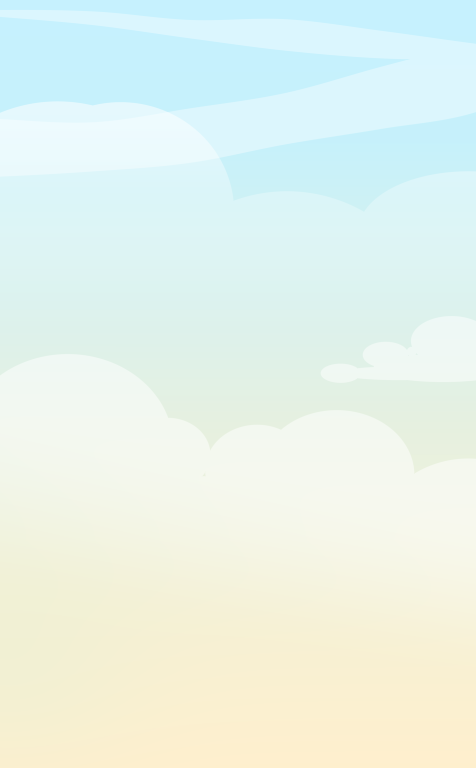
A WebGL 1 fragment shader for this background:

```glsl
precision highp float;
// Pastel sky: blue-to-cream gradient, wispy ribbons and layered translucent clouds.

uniform vec2 u_resolution;

// Scene space: 100 units tall, WIDTH units wide, y pointing down.
const float WIDTH = 62.2;

// Antialiased coverage of a signed distance (negative is inside).
float cover(float d, float pixel) {
  return 1.0 - smoothstep(-0.7 * pixel, 0.7 * pixel, d);
}

float ellipse(vec2 p, vec2 center, vec2 radius) {
  vec2 q = (p - center) / radius;
  float k = length(q);
  return k * (k - 1.0) / max(length(q / radius), 0.0001);
}

// Catmull-Rom weight of a knot at distance t.
float knotWeight(float t) {
  t = abs(t);
  if (t < 1.0) return 1.0 + t * t * (1.5 * t - 2.5);
  if (t < 2.0) return 2.0 + t * (-4.0 + t * (2.5 - 0.5 * t));
  return 0.0;
}

// Smooth curve through eight even knots; the outer two lie off the canvas.
float curve(float x, vec4 left, vec4 right) {
  float s = x / WIDTH * 5.0 + 1.0;
  float y = 0.0;
  for (int i = 0; i < 4; i++) {
    y += left[i] * knotWeight(s - float(i));
    y += right[i] * knotWeight(s - float(i) - 4.0);
  }
  return y;
}

vec3 skyColor(vec2 p) {
  float y = p.y;
  vec3 c = vec3(0.775, 0.945, 0.996);
  c = mix(c, vec3(0.776, 0.943, 0.985), smoothstep(0.0, 18.0, y));
  c = mix(c, vec3(0.808, 0.945, 0.957), clamp((y - 18.0) / 9.3, 0.0, 1.0));
  c = mix(c, vec3(0.870, 0.945, 0.917), clamp((y - 27.3) / 17.0, 0.0, 1.0));
  c = mix(c, vec3(0.903, 0.942, 0.876), clamp((y - 44.3) / 11.7, 0.0, 1.0));
  c = mix(c, vec3(0.942, 0.947, 0.860), clamp((y - 56.0) / 14.3, 0.0, 1.0));
  c = mix(c, vec3(0.968, 0.943, 0.828), clamp((y - 70.3) / 13.0, 0.0, 1.0));
  c = mix(c, vec3(0.998, 0.937, 0.805), clamp((y - 83.3) / 16.7, 0.0, 1.0));
  // Soft green haze at the lower left
  vec2 haze = (p - vec2(1.0, 86.0)) / vec2(17.0, 14.0);
  return mix(c, vec3(0.930, 0.942, 0.830), 0.6 * exp(-dot(haze, haze)));
}

// Two ribbons that join at the right: one band with a tapering gap.
float ribbons(vec2 p, float pixel) {
  float top = curve(p.x, vec4(1.6, 1.3, 1.5, 2.6), vec4(2.5, 4.0, 5.7, 7.2));
  float gapTop = curve(p.x, vec4(1.3, 2.2, 3.3, 5.0), vec4(6.6, 7.6, 7.8, 7.8));
  float gapEnd = curve(p.x, vec4(14.6, 15.5, 15.9, 14.1), vec4(12.1, 8.7, 5.5, 2.6));
  float bottom = curve(p.x, vec4(23.4, 23.0, 22.3, 21.2), vec4(18.8, 16.8, 14.6, 9.1));
  float band = max(top - p.y, p.y - bottom);
  float gap = max(gapTop - p.y, p.y - gapEnd);
  return cover(max(band, -gap), pixel);
}

float backClouds(vec2 p) {
  float d = 27.7 - p.y;
  d = min(d, ellipse(p, vec2(7.55, 33.1), vec2(19.9)));
  d = min(d, ellipse(p, vec2(15.75, 27.6), vec2(14.85, 14.3)));
  d = min(d, ellipse(p, vec2(37.5, 45.2), vec2(20.3)));
  return min(d, ellipse(p, vec2(61.2, 30.1), vec2(14.4, 7.8)));
}

float smallCloud(vec2 p) {
  float d = ellipse(p, vec2(59.0, 44.4), vec2(5.3, 3.25));
  d = min(d, ellipse(p, vec2(50.4, 46.2), vec2(3.0, 1.7)));
  d = min(d, ellipse(p, vec2(44.5, 48.6), vec2(2.6, 1.25)));
  d = min(d, ellipse(p, vec2(57.9, 47.9), vec2(9.1, 1.85)));
  d = min(d, ellipse(p, vec2(52.1, 48.6), vec2(7.8, 0.9)));
  return min(d, ellipse(p, vec2(53.8, 45.8), vec2(0.65)));
}

float frontClouds(vec2 p) {
  float d = 62.0 - p.y;
  d = min(d, ellipse(p, vec2(8.85, 58.1), vec2(13.8, 12.0)));
  d = min(d, ellipse(p, vec2(21.9, 59.2), vec2(5.6, 4.8)));
  d = min(d, ellipse(p, vec2(33.6, 61.2), vec2(6.8, 5.9)));
  d = min(d, ellipse(p, vec2(44.0, 61.85), vec2(10.15, 8.45)));
  return min(d, ellipse(p, vec2(61.2, 73.4), vec2(13.7)));
}

void main() {
  vec2 uv = gl_FragCoord.xy / u_resolution;
  vec2 p = vec2(uv.x * WIDTH, (1.0 - uv.y) * 100.0);
  float pixel = 100.0 / u_resolution.y;
  vec3 white = vec3(1.0);
  vec3 color = skyColor(p);

  color = mix(color, white, 0.38 * ribbons(p, pixel));

  // Each cloud bank dissolves into the gradient below it
  float backFade = mix(0.55, 0.27, smoothstep(13.0, 28.0, p.y))
                 * (1.0 - smoothstep(28.0, 46.0, p.y));
  color = mix(color, white, backFade * cover(backClouds(p), pixel));

  color = mix(color, white, 0.5 * cover(smallCloud(p), pixel));

  float fadeStart = 53.0 + 13.0 * uv.x;
  float frontFade = 0.52 * (1.0 - smoothstep(fadeStart, fadeStart + 24.0, p.y));
  color = mix(color, white, frontFade * cover(frontClouds(p), pixel));

  gl_FragColor = vec4(color, 1.0);
}
```
